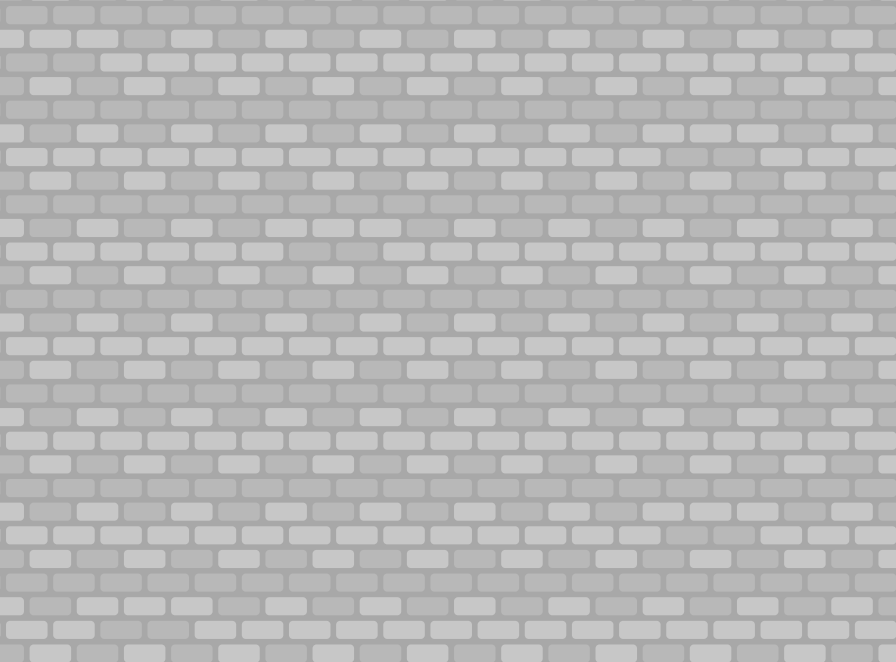
Write a WebGL 2 fragment shader that draws this pattern.

```glsl
#version 300 es
precision highp float;
// Grey running-bond brick wall with rounded bricks in a four-course pattern.

#define REPEATS vec2(19.0, 28.0)     // bricks across, courses down
#define OFFSET vec2(0.068, 0.142)    // grid shift from the top left, in cells
#define BRICK_SIZE vec2(1.76, 0.765) // in course heights
#define CORNER_RADIUS 0.17           // in course heights
#define MORTAR vec3(0.66)
#define MID_BRICK vec3(0.72)
#define LIGHT_BRICK vec3(0.78)

uniform vec2 u_resolution;
out vec4 fragColor;

// First irregular column in each group of four courses; -9 means none.
const int IRREGULAR[7] = int[7](0, 14, 6, -9, -9, 14, 2);

float roundedBox(vec2 p, vec2 halfSize, float radius) {
    vec2 q = abs(p) - halfSize + radius;
    return length(max(q, 0.0)) + min(max(q.x, q.y), 0.0) - radius;
}

// Courses cycle: all mid, odd bricks light, all light, even bricks light.
bool isLight(int column, int row) {
    int course = row & 3;
    int parity = column & 1;
    bool light = course == 2
        || (course == 1 && parity == 1)
        || (course == 3 && parity == 0);

    // An irregular spot swaps one brick and the pair below it.
    int along = column - IRREGULAR[clamp(row >> 2, 0, 6)];
    bool swapped = (course == 1 && along == 0)
        || (course == 2 && (along == 0 || along == 1));
    return light != swapped;
}

void main() {
    // Brick grid counted from the top, odd courses shifted by half a brick
    vec2 uv = gl_FragCoord.xy / u_resolution;
    vec2 grid = vec2(uv.x, 1.0 - uv.y) * REPEATS - OFFSET;
    int row = int(floor(grid.y));
    grid.x -= 0.5 * float(row & 1);
    int column = int(floor(grid.x));

    // Brick outline; each cell is twice as wide as it is high
    vec2 local = (fract(grid) - 0.5) * vec2(2.0, 1.0);
    float edge = roundedBox(local, 0.5 * BRICK_SIZE, CORNER_RADIUS);
    float pixel = REPEATS.y / u_resolution.y;
    float coverage = clamp(0.5 - edge / pixel, 0.0, 1.0);

    vec3 brick = isLight(column, row) ? LIGHT_BRICK : MID_BRICK;
    fragColor = vec4(mix(MORTAR, brick, coverage), 1.0);
}
```
